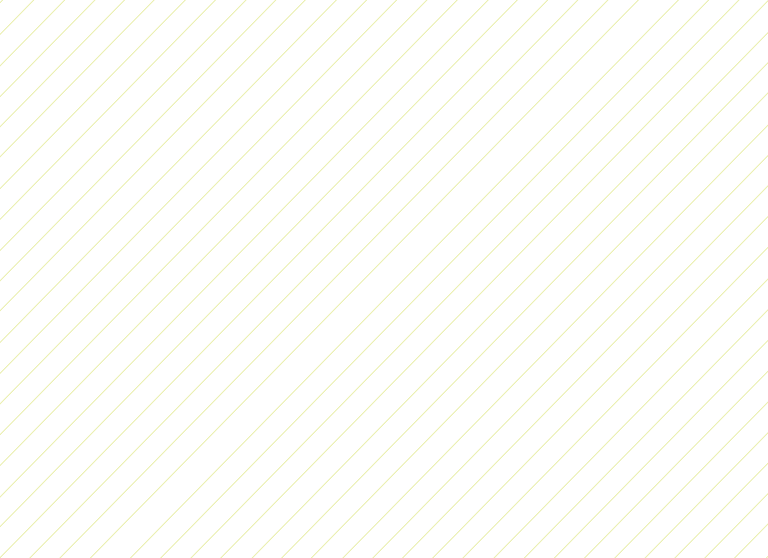
Reproduce this pattern procedurally as a Shadertoy shader.

```glsl
// Fine pale lime diagonal pinstripes on white, in wide groups split by a larger gap

const vec3 PAPER = vec3(1.0);
const vec3 INK = vec3(0.92, 0.94, 0.70);

// Lengths are fractions of the canvas width, measured along a row
const float LINES_PER_GROUP = 22.0;
const float PITCH = 0.03937;
const float GROUP_PERIOD = 0.8789;
const float FIRST_LINE = 0.0046;
const float LINE_WIDTH = 1.0 / 512.0;
const float SLANT = 0.982;
const float JITTER = 0.0011;

float hash(vec2 p) {
    return fract(sin(dot(p, vec2(127.1, 311.7))) * 4375.85);
}

// Signed distance along a row to the line of the current slot
float stripeOffset(float across, float pitch, float period, float count, float jitter) {
    float shifted = across + 0.5 * pitch;
    float group = floor(shifted / period);
    float local = shifted - group * period;
    float index = min(floor(local / pitch), count - 1.0);
    float wander = (hash(vec2(index, group)) - 0.5) * 2.0 * jitter;
    return local - (index + 0.5) * pitch - wander;
}

// Share of a pixel covered by a line, also for lines thinner than a pixel
float lineCoverage(float offset, float width, float pixel) {
    float narrow = min(width, pixel);
    float edge = 0.5 * (width + pixel) - abs(offset);
    return clamp(edge / narrow, 0.0, 1.0) * narrow / pixel;
}

void mainImage(out vec4 fragColor, in vec2 fragCoord) {
    float pixel = 1.0 / iResolution.x;
    vec2 fromTopLeft = vec2(fragCoord.x, iResolution.y - fragCoord.y) * pixel;

    // Constant along each rising diagonal
    float across = fromTopLeft.x + SLANT * fromTopLeft.y - FIRST_LINE;

    float offset = stripeOffset(across, PITCH, GROUP_PERIOD, LINES_PER_GROUP, JITTER);
    float ink = lineCoverage(offset, LINE_WIDTH, pixel);
    fragColor = vec4(mix(PAPER, INK, ink), 1.0);
}
```
